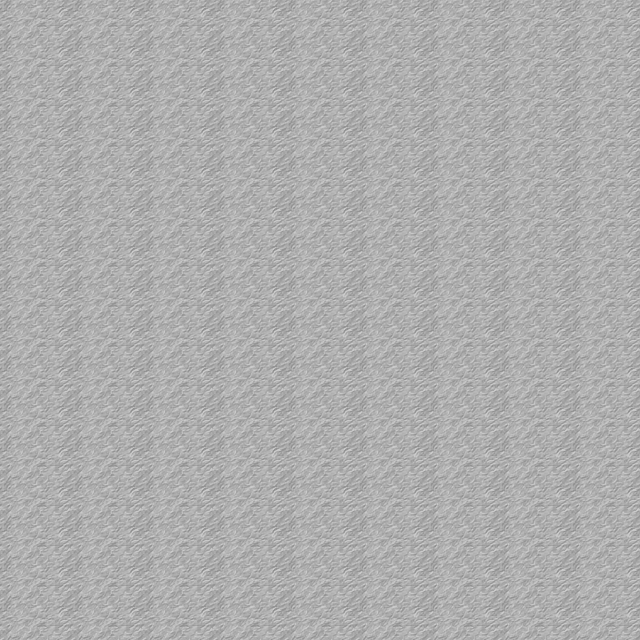
Give the GLSL for this texture, as a WebGL 1 fragment shader.

```glsl
precision highp float;

uniform vec2 u_resolution;

const vec2 REPEATS = vec2(9.0, 16.0);      // tiles across and down
const vec2 GRID = vec2(14.0, 8.0);         // fibre cells per tile, nearly square
const vec3 BASE_COLOR = vec3(0.684);
const float FIBRE_ANGLE = 0.52;            // mean slant in radians
const float ANGLE_SPREAD = 1.1;
const float FIBRE_HALF_WIDTH = 0.12;       // in cells
const vec2 SHADOW_OFFSET = vec2(-0.12, 0.28);
const float SHADOW_STRENGTH = 0.55;
const float FIBRE_CONTRAST = 0.09;
const float STREAK_CONTRAST = 0.10;
const float GRAIN_CONTRAST = 0.09;
const float PATCH_CONTRAST = 0.004;
const float SEAM_CONTRAST = 0.016;
const float MAX_SHADE = 0.11;

float hash(vec2 p) {
  vec3 q = fract(vec3(p.xyx) * 0.1031);
  q += dot(q, q.yzx + 33.33);
  return fract((q.x + q.y) * q.z);
}

// Hash of a lattice node; skew shifts y for each full period in x.
float wrappedHash(vec2 node, vec2 period, float skew, float seed) {
  float turns = floor(node.x / period.x);
  node -= turns * vec2(period.x, -skew);
  node.y = mod(node.y, period.y);
  return hash(node + seed);
}

float tiledNoise(vec2 p, vec2 period, float skew, float seed) {
  vec2 node = floor(p);
  vec2 f = fract(p);
  f = f * f * (3.0 - 2.0 * f);
  float a = wrappedHash(node, period, skew, seed);
  float b = wrappedHash(node + vec2(1.0, 0.0), period, skew, seed);
  float c = wrappedHash(node + vec2(0.0, 1.0), period, skew, seed);
  float d = wrappedHash(node + vec2(1.0, 1.0), period, skew, seed);
  return mix(mix(a, b, f.x), mix(c, d, f.x), f.y) - 0.5;
}

// Coverage of one short, slightly bent fibre centred at the origin.
float fibre(vec2 p, float angle, float halfLength, float bend, float blur) {
  float c = cos(angle);
  float s = sin(angle);
  p = vec2(c * p.x + s * p.y, c * p.y - s * p.x);
  p.y -= bend * (p.x * p.x - 0.2);
  p.x -= clamp(p.x, -halfLength, halfLength);
  float edge = length(p) - FIBRE_HALF_WIDTH;
  return 1.0 - smoothstep(-blur, blur, edge);
}

// Light and dark fibres of the neighbouring cells, each with an opposite shadow.
float fibreLayer(vec2 p, float blur) {
  float total = 0.0;
  for (int j = -1; j <= 1; j++) {
    for (int i = -1; i <= 1; i++) {
      vec2 cell = floor(p) + vec2(float(i), float(j));
      for (int k = 0; k < 2; k++) {
        vec2 id = mod(cell, GRID) + 137.0 * float(k);
        vec2 d = p - cell - vec2(hash(id + 3.0), hash(id + 17.0));
        float angle = FIBRE_ANGLE + ANGLE_SPREAD * (hash(id + 31.0) - 0.5);
        float halfLength = mix(0.3, 0.75, hash(id + 47.0));
        float bend = 0.9 * (hash(id + 61.0) - 0.5);
        float tone = 2.0 * hash(id + 79.0) - 1.0;
        float body = fibre(d, angle, halfLength, bend, blur);
        float shadow = fibre(d + SHADOW_OFFSET, angle, halfLength, bend, blur);
        total += tone * (body - SHADOW_STRENGTH * shadow);
      }
    }
  }
  return total;
}

// Narrow horizontal line at a height in the tile.
float seam(float y, float height) {
  float d = abs(fract(y - height + 0.5) - 0.5);
  return 1.0 - smoothstep(0.01, 0.07, d);
}

void main() {
  vec2 tiles = gl_FragCoord.xy / u_resolution * REPEATS;
  vec2 tile = fract(tiles);
  vec2 p = tile * GRID;
  vec2 pixel = REPEATS * GRID / u_resolution;
  float blur = 0.55 * max(pixel.x, pixel.y);

  // Slanted streaks and fine grain
  vec2 slanted = vec2(p.x, 3.0 * p.y - 1.5 * p.x);
  float streaks = tiledNoise(slanted, vec2(GRID.x, 3.0 * GRID.y), 1.5 * GRID.x, 101.0);
  float grain = tiledNoise(p * 3.0, GRID * 3.0, 0.0, 151.0);

  // Faint broad shading and broken seams
  float patches = -cos(6.28318 * (tile.x - 0.87));
  patches += 2.0 * tiledNoise(tile * vec2(4.0, 2.0), vec2(4.0, 2.0), 0.0, 211.0);
  float seams = seam(tile.y, 0.9) + 0.7 * seam(tile.y, 0.38);
  seams *= 0.6 + streaks;

  float shade = FIBRE_CONTRAST * fibreLayer(p, blur);
  shade += STREAK_CONTRAST * streaks + GRAIN_CONTRAST * grain;
  shade += PATCH_CONTRAST * patches - SEAM_CONTRAST * seams;
  gl_FragColor = vec4(BASE_COLOR + clamp(shade, -MAX_SHADE, MAX_SHADE), 1.0);
}
```
